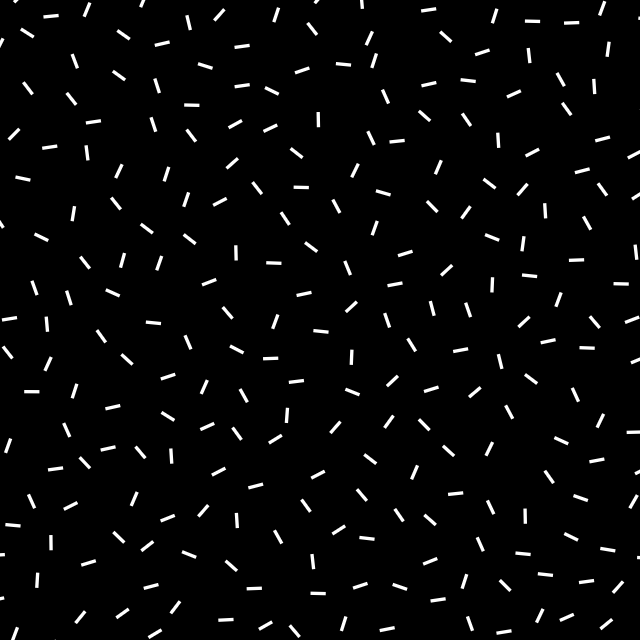
Give the GLSL for this pattern, as a WebGL 1 fragment shader.

```glsl
precision highp float;

// Short white dashes scattered evenly on black, each turned at random.
// Dashes sit on a tilted jittered grid; near neighbours push one another
// apart, which gives an irregular but evenly spaced layout.

uniform vec2 u_resolution;

const vec3 BACKGROUND = vec3(0.0);
const vec3 DASH_COLOR = vec3(1.0);
const float CELLS = 15.3;                       // grid cells across the canvas
const float GRID_TILT = 0.38;                   // radians
const float JITTER = 0.8;                       // in cells
const float SPACING = 0.95;                     // wanted distance, in cells
const float PUSH = 0.5;                         // strength of the repulsion
const vec2 DASH_SIZE = vec2(0.0238, 0.0052);    // in canvas units
const float PI = 3.14159265;

float hash(vec2 p) {
  return fract(sin(dot(p, vec2(127.1, 311.7))) * 43758.5453);
}

mat2 rotation(float angle) {
  float c = cos(angle);
  float s = sin(angle);
  return mat2(c, s, -s, c);
}

vec2 jitteredPoint(vec2 cell) {
  vec2 random = vec2(hash(cell), hash(cell + 57.3));
  return cell + 0.5 + JITTER * (random - 0.5);
}

// Jittered point of a cell, moved away from neighbours that are too close
vec2 dashCenter(vec2 cell) {
  vec2 point = jitteredPoint(cell);
  vec2 shift = vec2(0.0);
  for (int y = -1; y <= 1; y++) {
    for (int x = -1; x <= 1; x++) {
      if (x == 0 && y == 0) continue;
      vec2 away = point - jitteredPoint(cell + vec2(x, y));
      float gap = max(length(away), 0.001);
      shift += away / gap * max(SPACING - gap, 0.0) * PUSH;
    }
  }
  return point + shift;
}

// Share of the pixel covered by a dash centred on the origin
float dashCoverage(vec2 p, float pixel) {
  vec2 inside = clamp((0.5 * DASH_SIZE - abs(p)) / pixel + 0.5, 0.0, 1.0);
  return inside.x * inside.y;
}

void main() {
  float side = min(u_resolution.x, u_resolution.y);
  vec2 gridPos = rotation(GRID_TILT) * (gl_FragCoord.xy / side) * CELLS;
  vec2 home = floor(gridPos);

  float coverage = 0.0;
  for (int y = -1; y <= 1; y++) {
    for (int x = -1; x <= 1; x++) {
      vec2 cell = home + vec2(x, y);
      vec2 offset = (gridPos - dashCenter(cell)) / CELLS;
      float angle = PI * hash(cell + 113.7);
      coverage = max(coverage, dashCoverage(rotation(angle) * offset, 1.0 / side));
    }
  }

  gl_FragColor = vec4(mix(BACKGROUND, DASH_COLOR, coverage), 1.0);
}
```
